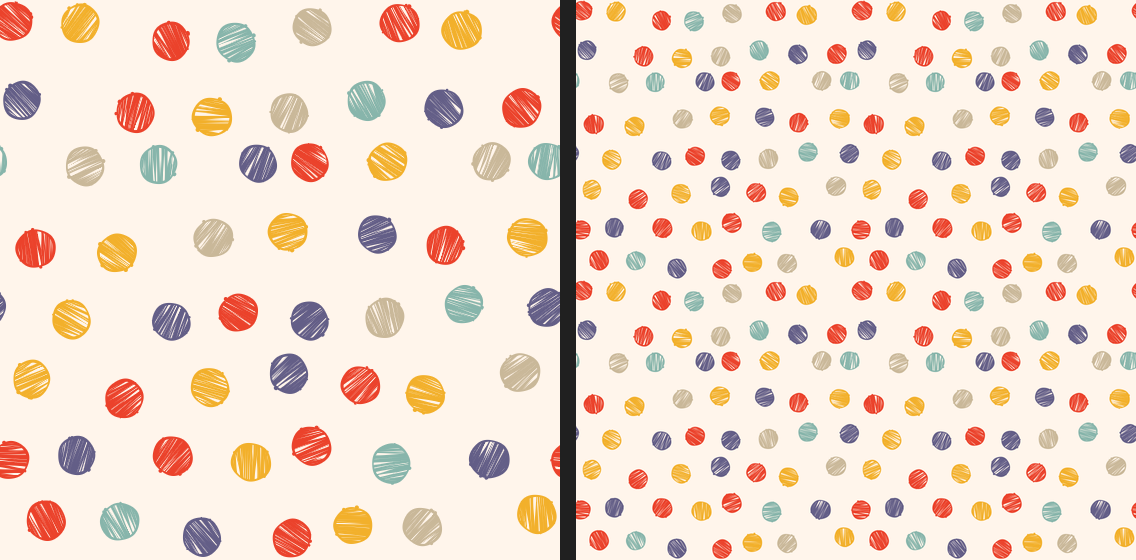
Left, the tile; right, the same tile 2 across and 2 down.
This pattern is drawn by a Shadertoy shader. Its source:

```glsl
const vec2 GRID = vec2(7.0, 8.0);   // dots per row, rows (even, so the stagger wraps)

float hash(vec2 id, float salt) {
    vec3 p = fract(vec3(id, salt) * vec3(0.1031, 0.1030, 0.0973));
    p += dot(p, p.yzx + 33.33);
    return fract((p.x + p.y) * p.z);
}

vec3 inkColour(float index) {
    if (index < 0.5) return vec3(0.79, 0.72, 0.60);   // sand
    if (index < 1.5) return vec3(0.92, 0.26, 0.17);   // red
    if (index < 2.5) return vec3(0.53, 0.71, 0.67);   // teal
    if (index < 3.5) return vec3(0.95, 0.69, 0.17);   // yellow
    return vec3(0.39, 0.37, 0.53);                    // violet
}

// Coverage of a shape from its signed distance
float cover(float dist, float pixel) {
    return clamp(0.5 - dist / pixel, 0.0, 1.0);
}

// Tapered slits left between pen strokes; q is in units of the dot radius
float slits(vec2 q, vec2 id, float density, float maxWidth, float salt, float pixel) {
    float stroke = floor(q.y * density);
    float key = salt + stroke;
    float tilt = 0.3 * (hash(id, key + 40.0) - 0.5) * q.x;
    float centre = (stroke + 0.5 + 0.3 * (hash(id, key) - 0.5) + tilt) / density;
    float side = hash(id, key + 80.0) < 0.5 ? -1.0 : 1.0;
    float reach = sqrt(max(0.0, 1.0 - centre * centre));
    float start = -reach * mix(0.2, 1.1, hash(id, key + 120.0));
    float taper = smoothstep(start, reach * 0.8, q.x * side);
    float size = hash(id, key + 160.0);
    float halfWidth = maxWidth * size * size * taper;
    float offset = q.y - centre;
    return cover(offset - halfWidth, pixel) - cover(offset + halfWidth, pixel);
}

// Outline of a hand-drawn disc with small nubs where strokes turn round
float discDistance(vec2 q, vec2 id) {
    float angle = atan(q.y, q.x);
    float phase = 6.2832 * hash(id, 7.0);
    float dist = length(q) - 1.0 - 0.03 * sin(2.0 * angle + phase)
               - 0.015 * sin(5.0 * angle - phase);
    for (float i = 0.0; i < 4.0; i++) {
        float turn = 6.2832 * hash(id, 11.0 + i);
        vec2 nub = 0.97 * vec2(cos(turn), sin(turn));
        dist = min(dist, length(q - nub) - mix(0.05, 0.12, hash(id, 21.0 + i)));
    }
    return dist;
}

void mainImage(out vec4 fragColor, in vec2 fragCoord) {
    vec2 uv = fragCoord / iResolution.xy;
    vec3 paper = vec3(1.0, 0.961, 0.92);
    vec3 colour = paper;

    for (int j = -1; j <= 1; j++)
    for (int i = -1; i <= 1; i++) {
        // Staggered cell with a wrapped identity
        float row = floor(uv.y * GRID.y) + float(j);
        float stagger = 0.5 * mod(row, 2.0);
        float column = floor(uv.x * GRID.x - stagger) + float(i);
        vec2 id = mod(vec2(column, row), GRID);

        vec2 jitter = vec2(hash(id, 1.0), hash(id, 2.0)) - 0.5;
        vec2 centre = (vec2(column + stagger, row) + 0.5) / GRID + jitter * vec2(0.066, 0.05);
        float radius = mix(0.0338, 0.0355, hash(id, 3.0));
        vec2 q = (uv - centre) / radius;
        if (length(q) > 1.3) continue;
        float pixel = 1.0 / (iResolution.y * radius);

        // Turn to the stroke direction and fan the strokes slightly
        float angle = 3.1416 * hash(id, 4.0);
        vec2 h = mat2(cos(angle), -sin(angle), sin(angle), cos(angle)) * q;
        h.y += 0.1 * h.x * sin(3.0 * h.y + 6.2832 * hash(id, 5.0));

        float gaps = max(slits(h, id, 5.0, 0.085, 230.0, pixel),
                         slits(h, id, 8.5, 0.03, 470.0, pixel));
        gaps *= cover(length(q) - 0.88, pixel);

        // Neighbours differ in ink, with an occasional swap
        float swap = step(0.85, hash(id, 6.0));
        vec3 ink = inkColour(mod(2.0 * id.x + 4.0 * id.y + swap, 5.0));
        colour = mix(colour, mix(ink, paper, gaps), cover(discDistance(q, id), pixel));
    }
    fragColor = vec4(colour, 1.0);
}
```
